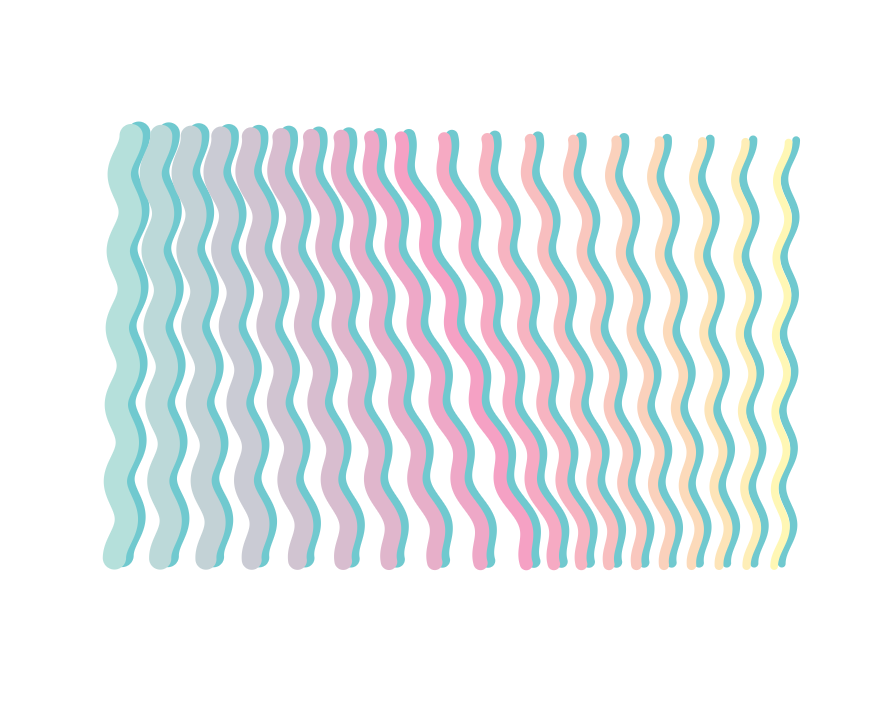
Reproduce this pattern procedurally as a Shadertoy shader.

```glsl
const int LINE_COUNT = 19;
const int STEPS_PER_BLEND = 9;
const float WAVE_AMPLITUDE = 0.0064;
const float WAVE_PHASE = 11.0 * 3.14159265;   // five and a half waves per line
const vec2 SHADOW_OFFSET = vec2(0.0085, 0.0027);
const vec3 PAPER = vec3(1.0);
const vec3 SHADOW = vec3(0.44, 0.79, 0.81);

// Key lines: top x, bottom x, top y, bottom y (canvas widths from the centre)
const vec4 LEFT_SPAN = vec4(-0.3600, -0.3659, 0.2415, -0.2298);
const vec4 MIDDLE_SPAN = vec4(-0.0586, 0.0938, 0.2389, -0.2363);
const vec4 RIGHT_SPAN = vec4(0.3737, 0.3704, 0.2337, -0.2389);

// Key strokes: colour and half width
const vec4 MINT_STROKE = vec4(0.71, 0.88, 0.86, 0.0130);
const vec4 PINK_STROKE = vec4(0.96, 0.63, 0.77, 0.0073);
const vec4 LEMON_STROKE = vec4(1.00, 0.97, 0.71, 0.0043);

// Blend across the three keys, u running from 0 to 2
vec4 blendKeys(vec4 a, vec4 b, vec4 c, float u) {
    return u < 1.0 ? mix(a, b, u) : mix(b, c, u - 1.0);
}

vec2 wavePoint(vec4 span, float t) {
    return mix(span.xz, span.yw, t) + vec2(WAVE_AMPLITUDE * cos(WAVE_PHASE * t), 0.0);
}

// Distance to the wave, refining the nearest point along its tangent
float waveDistance(vec2 p, vec4 span) {
    float t = clamp((p.y - span.z) / (span.w - span.z), 0.0, 1.0);
    for (int i = 0; i < 5; i++) {
        vec2 tangent = span.yw - span.xz;
        tangent.x -= WAVE_AMPLITUDE * WAVE_PHASE * sin(WAVE_PHASE * t);
        vec2 toPoint = p - wavePoint(span, t);
        t = clamp(t + dot(toPoint, tangent) / dot(tangent, tangent), 0.0, 1.0);
    }
    return length(p - wavePoint(span, t));
}

float strokeCover(vec2 p, vec4 span, float halfWidth, float pixel) {
    return clamp(0.5 + (halfWidth - waveDistance(p, span)) / pixel, 0.0, 1.0);
}

void mainImage(out vec4 fragColor, in vec2 fragCoord) {
    vec2 p = (fragCoord - 0.5 * iResolution.xy) / iResolution.x;
    float pixel = 1.0 / iResolution.x;
    vec3 colour = PAPER;

    // Each line: offset shadow first, then the coloured stroke
    for (int i = 0; i < LINE_COUNT; i++) {
        float u = float(i) / float(STEPS_PER_BLEND);
        vec4 span = blendKeys(LEFT_SPAN, MIDDLE_SPAN, RIGHT_SPAN, u);
        vec4 stroke = blendKeys(MINT_STROKE, PINK_STROKE, LEMON_STROKE, u);
        colour = mix(colour, SHADOW, strokeCover(p - SHADOW_OFFSET, span, stroke.w, pixel));
        colour = mix(colour, stroke.rgb, strokeCover(p, span, stroke.w, pixel));
    }

    fragColor = vec4(colour, 1.0);
}
```
